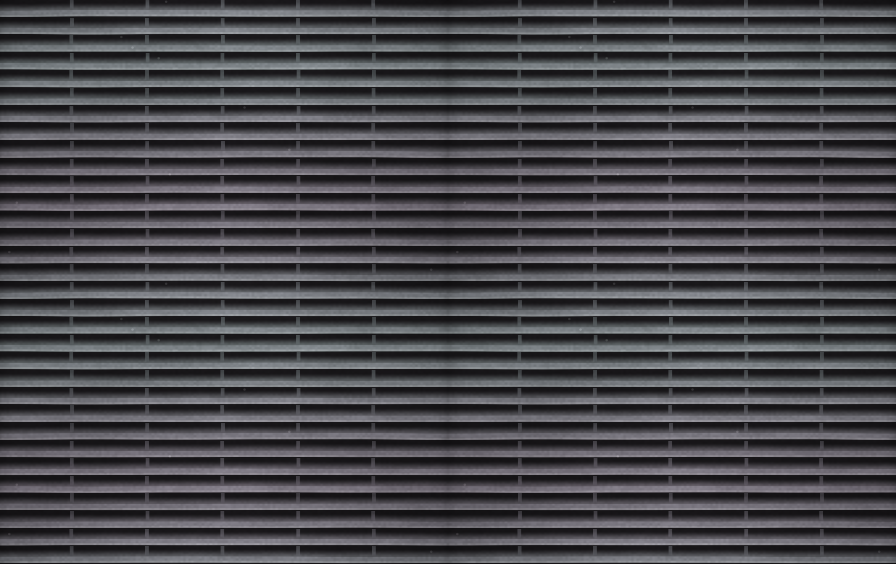
Write a Shadertoy shader that draws this texture.

```glsl
// Dark metal louvre grille: stacked horizontal slats with short upright ties.
const vec2  PANELS = vec2(2.0, 2.0);      // identical panels across and down
const float SLATS = 16.0;                 // slats per panel
const float TIES = 5.0;                   // ties across a panel
const float TIE_FIRST = 0.160;            // in panel widths
const float TIE_SPACING = 0.1685;
const float TIE_HALF_WIDTH = 0.0042;
const float TIE_JITTER = 0.002;
const float TIE_END = 0.57;               // where a tie meets the slat, in slats
const float RAMP_START = 0.14;            // slat profile, top to bottom
const float FACE_START = 0.59;
const float LIP_START = 0.83;
const float LIP_END = 0.945;
const vec3  GAP_COLOR = vec3(0.085, 0.079, 0.088);
const vec3  BACK_COLOR = vec3(0.355, 0.355, 0.375);
const vec3  FACE_COLOR = vec3(0.450, 0.450, 0.478);
const vec3  LIP_COLOR = vec3(0.520, 0.520, 0.542);
const vec3  TIE_COLOR = vec3(0.30, 0.30, 0.32);
const vec3  GREEN_TINT = vec3(-0.011, 0.010, -0.002);
const float STREAK_WEAR = 0.11;
const float GRAIN_WEAR = 0.11;
const float BROAD_WEAR = 0.10;
const float SLAT_WEAR = 0.07;
const vec2  PANEL_SHADE = vec2(0.06, 0.05); // slow light change across, down
const float SPECK_CHANCE = 0.0006;
const float JOINT_SHADE = 0.15;
const float WOBBLE = 0.04;                // slat unevenness, in slats
const float TAU = 6.28318;

float hash(vec2 p) {
    vec3 q = fract(vec3(p.xyx) * 0.1031);
    q += dot(q, q.yzx + 33.33);
    return fract((q.x + q.y) * q.z);
}

// Value noise that wraps after a whole number of cells.
float wrapNoise(vec2 p, vec2 period) {
    vec2 i = floor(p), f = fract(p);
    f = f * f * (3.0 - 2.0 * f);
    vec2 a = mod(i, period), b = mod(i + 1.0, period);
    return mix(mix(hash(a), hash(vec2(b.x, a.y)), f.x),
               mix(hash(vec2(a.x, b.y)), hash(b), f.x), f.y);
}

float softStep(float edge, float x, float width) {
    return smoothstep(edge - 0.5 * width, edge + 0.5 * width, x);
}

// Colour through one slat: shadow gap, rising back, face, bright lip.
vec3 slatProfile(float t, float blur) {
    float rise = smoothstep(RAMP_START, FACE_START + 0.05, t);
    vec3 color = mix(GAP_COLOR, BACK_COLOR, rise);
    color = mix(color, FACE_COLOR, softStep(FACE_START, t, blur));
    color = mix(color, LIP_COLOR, softStep(LIP_START, t, blur));
    return mix(color, GAP_COLOR, softStep(LIP_END, t, blur));
}

// Coverage of the upright ties, each nudged a little per slat.
float tieMask(float x, float t, float slat, vec2 blur) {
    float index = clamp(floor((x - TIE_FIRST) / TIE_SPACING + 0.5), 0.0, TIES - 1.0);
    float nudge = TIE_JITTER * (hash(vec2(index + 31.0, slat)) - 0.5);
    float dist = abs(x - TIE_FIRST - index * TIE_SPACING - nudge);
    float across = 1.0 - softStep(TIE_HALF_WIDTH, dist, blur.x);
    float along = 1.0 - softStep(TIE_END, t, blur.y);
    return across * along;
}

void mainImage(out vec4 fragColor, in vec2 fragCoord) {
    vec2 uv = fragCoord / iResolution.xy;
    vec2 panel = fract(vec2(uv.x, 1.0 - uv.y) * PANELS);
    vec2 blur = PANELS / iResolution.xy * vec2(1.0, SLATS);

    // Slats, each slightly uneven along its length
    float row = panel.y * SLATS;
    float slat = floor(row);
    float t = fract(row);
    float wobble = wrapNoise(vec2(panel.x * 5.0, slat), vec2(5.0, SLATS)) - 0.5;
    vec3 color = slatProfile(t + WOBBLE * wobble, blur.y);

    // Ties, shaded by the lip above
    vec3 tie = TIE_COLOR * mix(0.8, 1.1, smoothstep(0.0, TIE_END, t));
    color = mix(color, max(color, tie), tieMask(panel.x, t, slat, blur));

    // Broad patches, streaks, grain and rare pale chips
    float broad = wrapNoise(panel * 3.0, vec2(3.0));
    float streak = wrapNoise(vec2(panel.x * 16.0, row * 3.0), vec2(16.0, SLATS * 3.0));
    float grain = wrapNoise(vec2(panel.x * 170.0, row * 8.0), vec2(170.0, SLATS * 8.0));
    color *= 1.0 + BROAD_WEAR * (broad - 0.5) + STREAK_WEAR * (streak - 0.5)
                 + GRAIN_WEAR * (grain - 0.5);
    vec2 chipGrid = vec2(120.0, SLATS * 5.0);
    vec2 chipCell = floor(panel * chipGrid);
    vec2 chipPos = fract(panel * chipGrid) - 0.5;
    float chip = step(hash(chipCell + 71.0), SPECK_CHANCE);
    color += 0.10 * chip * (1.0 - smoothstep(0.15, 0.5, length(chipPos)));

    // Slat brightness, slow shading and a drifting green to violet tint
    float drift = cos(TAU * (panel.y - 0.2));
    color *= 1.0 + SLAT_WEAR * (hash(vec2(slat, 9.0)) - 0.5);
    color *= 1.0 + dot(PANEL_SHADE, vec2(-cos(TAU * panel.x), drift));
    float tint = drift + 0.5 * (hash(vec2(slat, 4.0)) - 0.5);
    color += GREEN_TINT * tint * smoothstep(0.05, 0.4, color.g);

    // Soft shade where panels meet
    float jointDist = min(panel.x, 1.0 - panel.x);
    color *= 1.0 - JOINT_SHADE * exp(-jointDist * 60.0);

    fragColor = vec4(clamp(color, 0.0, 1.0), 1.0);
}
```
